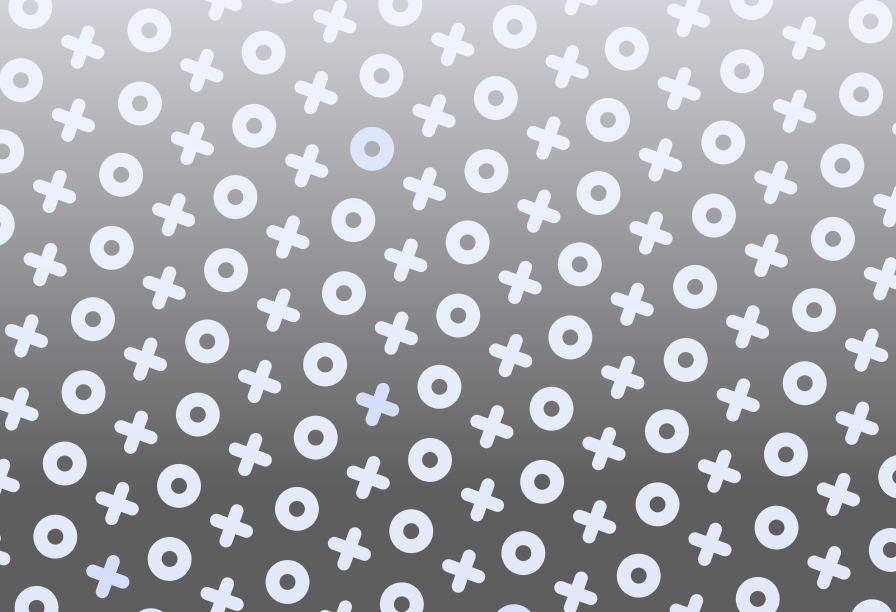
Reproduce this pattern procedurally as a WebGL 2 fragment shader.

```glsl
#version 300 es
precision highp float;
// Pale rings and round-ended crosses on a tilted lattice over a grey gradient.
// Each cell holds one ring and one cross; rows and columns are slightly offset,
// and a few marks selected by modular hashes have a bluer tint.
uniform vec2 u_resolution;
out vec4 outColor;

// Lengths are fractions of a canvas 768 units wide, y pointing down.
const float CANVAS_WIDTH = 768.0;
const float TILT = 0.1929;
const float CROSS_TURN = 0.157;
const vec2 PITCH = vec2(100.87, 63.05);
const vec2 FIRST_RING = vec2(26.7, 1.0);
const vec2 CROSS_OFFSET = vec2(50.7, 25.0);
const float ODD_ROW_SHIFT = 4.1;
const float COLUMN_SHIFT[6] = float[6](0.0, 3.06, 2.0, 4.1, 3.06, 0.1);

const vec3 SKY_TOP = vec3(0.825, 0.825, 0.847);
const vec3 SKY_BOTTOM = vec3(0.368);
const vec3 MARK_TOP = vec3(0.942, 0.955, 0.997);
const vec3 MARK_BOTTOM = vec3(0.885, 0.91, 0.98);
const vec3 MARK_TINT = vec3(0.835, 0.87, 1.0);

// Coordinates of p in axes turned by the given angle.
vec2 turn(vec2 p, float angle) {
  float c = cos(angle), s = sin(angle);
  return vec2(c * p.x + s * p.y, c * p.y - s * p.x);
}

float ringDistance(vec2 p, float inner, float outer) {
  return abs(length(p) - 0.5 * (inner + outer)) - 0.5 * (outer - inner);
}

// Two equal capsules, folded onto one arm.
float crossDistance(vec2 p, float reach, float radius) {
  p = abs(p);
  p = p.x > p.y ? p : p.yx;
  return length(vec2(max(p.x - reach, 0.0), p.y)) - radius;
}

float coverage(float d, float pixel) {
  return clamp(0.5 - d / pixel, 0.0, 1.0);
}

// 1 when the key falls in the chosen residue class.
float selected(float key, float modulus, float residue) {
  return 1.0 - step(0.5, abs(mod(key + 0.25, modulus) - 0.25 - residue));
}

vec2 cellOrigin(vec2 cell) {
  float shift = COLUMN_SHIFT[int(mod(cell.x + 0.5, 6.0))];
  shift += ODD_ROW_SHIFT * floor(mod(cell.y + 0.5, 2.0));
  return FIRST_RING + cell * PITCH + vec2(shift, 0.0);
}

void main() {
  float pixel = CANVAS_WIDTH / u_resolution.x;
  vec2 p = vec2(gl_FragCoord.x, u_resolution.y - gl_FragCoord.y) * pixel;
  float down = 1.0 - gl_FragCoord.y / u_resolution.y;

  // Background gradient, flat near the bottom
  vec3 color = mix(SKY_TOP, SKY_BOTTOM, clamp(down / 0.8, 0.0, 1.0));
  vec3 markColor = mix(MARK_TOP, MARK_BOTTOM, down);

  // Marks of the nearest cells
  vec2 q = turn(p, TILT);
  vec2 home = floor((q - FIRST_RING) / PITCH);
  for (int j = -1; j <= 1; j++) {
    for (int i = -1; i <= 1; i++) {
      vec2 cell = home + vec2(i, j);
      vec2 local = q - cellOrigin(cell);

      float ring = coverage(ringDistance(local, 6.8, 18.8), pixel);
      float ringTint = selected(13.0 * cell.x + cell.y, 32.0, 8.0);
      color = mix(color, mix(markColor, MARK_TINT, 0.65 * ringTint), ring);

      vec2 arm = turn(local - CROSS_OFFSET, CROSS_TURN);
      float plus = coverage(crossDistance(arm, 13.7, 5.6), pixel);
      float key = 23.0 * cell.x + 17.0 * cell.y + cell.x * cell.y;
      float plusTint = selected(key, 37.0, 1.0);
      color = mix(color, mix(markColor, MARK_TINT, plusTint), plus);
    }
  }
  outColor = vec4(color, 1.0);
}
```
